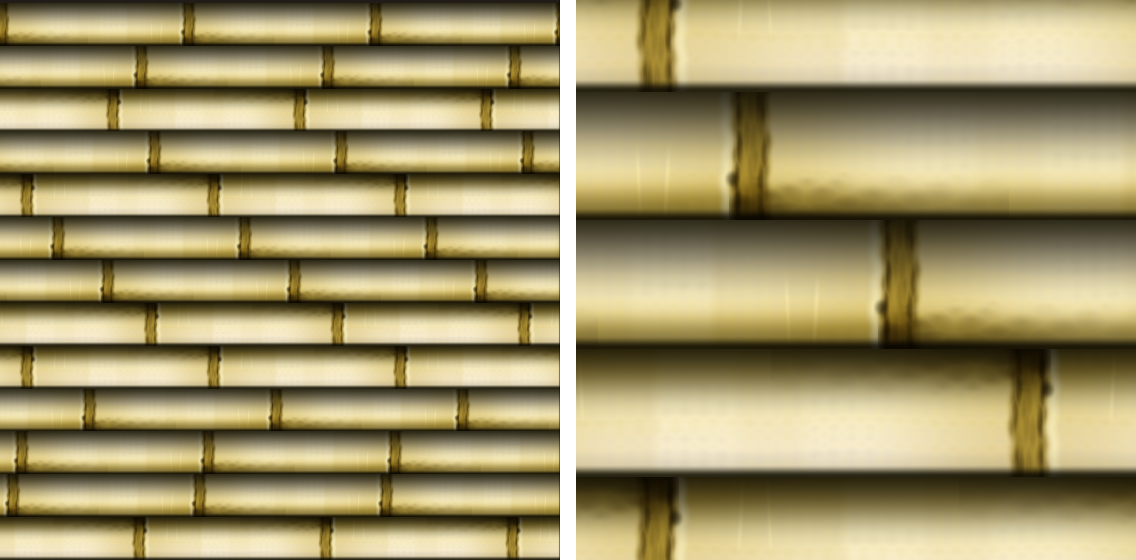
Left: the whole. Right: its middle third, enlarged.
Write a three.js fragment shader that draws this texture.

```glsl
// Stacked horizontal bamboo canes with staggered joints, stained ends and shaded gaps.
varying vec2 vUv;

const float ROWS = 13.0;
const float CANES_ACROSS = 3.0;
const float TOP_STRIP = 0.0052;

const vec3 GAP_COLOR = vec3(0.10, 0.09, 0.03);
const vec3 CREAM = vec3(0.97, 0.925, 0.745);
const vec3 GOLD_TINT = vec3(0.84, 0.77, 0.46);
const vec3 BAND_TINT = vec3(0.76, 0.69, 0.36);
const vec3 STAIN_TINT = vec3(0.38, 0.33, 0.13);
const vec3 SEAM_COLOR = vec3(0.98, 0.95, 0.76);
const vec3 STRIP_COLOR = vec3(0.13, 0.11, 0.09);

float pick(vec4 values, float i) {
  return dot(values, vec4(equal(vec4(i), vec4(0.0, 1.0, 2.0, 3.0))));
}

// Joint position within one cane length; negative marks a turned-over row.
float jointOffset(float row) {
  float i = mod(row, 4.0);
  if (row < 4.0) return pick(vec4(0.973, 0.719, -0.645, 0.789), i);
  if (row < 8.0) return pick(vec4(-0.184, 0.273, 0.539, -0.848), i);
  if (row < 12.0) return pick(vec4(-0.184, 0.441, 0.078, 0.031), i);
  return -0.785;
}

vec2 hash2(vec2 p) {
  return fract(sin(vec2(dot(p, vec2(127.1, 311.7)), dot(p, vec2(269.5, 183.3)))) * 4375.85);
}

// Distance to the nearest scattered cell point.
float cellular(vec2 p) {
  vec2 cell = floor(p);
  float nearest = 2.0;
  for (int y = -1; y <= 1; y++) {
    for (int x = -1; x <= 1; x++) {
      vec2 c = cell + vec2(float(x), float(y));
      nearest = min(nearest, length(c + hash2(c) - p));
    }
  }
  return nearest;
}

// Layered sines: long fibres with a faint cross weave.
float fibres(vec2 p) {
  float sum = 0.0;
  float freq = 17.0;
  for (int i = 0; i < 3; i++) {
    sum += sin(p.y * freq + 1.2 * sin(p.x * freq * 0.3 + freq));
    freq *= 1.9;
  }
  return sum / 3.0 + 0.4 * sin(p.x * 190.0);
}

float between(float lo, float hi, float soft, float x) {
  return smoothstep(lo - soft, lo + soft, x) * (1.0 - smoothstep(hi - soft, hi + soft, x));
}

// Roundness of a cane; v runs from its top to its bottom.
float caneLight(float v, float turned) {
  float upright = smoothstep(-0.16, 0.68, v) * (1.0 - 0.38 * smoothstep(0.68, 0.96, v));
  float flipped = smoothstep(-0.14, 0.58, v) * (1.0 - 0.12 * smoothstep(0.75, 0.95, v));
  return mix(upright, flipped, turned) * (1.0 - 0.92 * smoothstep(0.9, 0.99, v));
}

// p.x: along the cane from its joint, p.y: from the clean to the stained side.
vec3 caneColor(vec2 p, float light) {
  float d = p.x - step(0.5, p.x);
  float grain = fibres(p);
  float blotch = cellular(p * vec2(20.0, 8.0));
  float streak = cellular(vec2(d * 75.0, p.y * 4.0));

  // Body: cream, golden towards the stained side and both ends
  vec3 color = mix(GAP_COLOR, CREAM, clamp(light * (1.0 + 0.025 * grain), 0.0, 1.0));
  color.b += 0.07 * (1.0 - smoothstep(0.1, 0.6, p.y)) * light;
  float gold = 0.9 * smoothstep(0.55, 0.95, p.y);
  gold += 0.16 * smoothstep(0.69, 0.72, p.x) + 0.25 * smoothstep(0.75, 1.0, p.x);
  gold += 0.45 * (1.0 - smoothstep(0.06, 0.36, p.x)) + 0.08 * between(0.44, 0.56, 0.02, p.x);
  gold += 0.06 * grain;
  color *= mix(vec3(1.0), GOLD_TINT, clamp(gold, 0.0, 1.15));

  // Brown stain creeping along the edge from the joint
  float reach = step(0.0, d) * exp(-4.0 * max(d, 0.0));
  float stain = smoothstep(0.66, 1.0, p.y + 0.2 * (0.5 - blotch)) * reach;
  color *= mix(vec3(1.0), STAIN_TINT, 0.75 * stain);

  // Joint band broken into soft lengthwise streaks
  float wobble = 0.002 * sin(p.y * 11.0) + 0.0015 * sin(p.y * 29.0);
  float band = between(0.01, 0.07, 0.012, d + wobble);
  color *= mix(vec3(1.0), BAND_TINT, band);
  float broken = 1.0 - smoothstep(0.15, 0.75, streak);
  float borders = 0.75 * between(0.01, 0.02, 0.008, d + wobble);
  borders += 0.45 * between(0.052, 0.068, 0.01, d + wobble);
  float wear = borders * (0.4 + 0.6 * broken) + 0.2 * band * broken;
  color *= mix(vec3(1.0), STAIN_TINT, clamp(wear, 0.0, 0.85));

  // Pale raised seam and faint scratches before it
  float seam = between(-0.012, 0.002, 0.009, d + wobble);
  color = mix(color, SEAM_COLOR * (0.12 + 0.88 * light), 0.65 * seam);
  float scratch = between(-0.105, -0.099, 0.004, d + 0.012 * p.y);
  scratch += between(-0.17, -0.166, 0.004, d - 0.01 * p.y);
  color += 0.05 * scratch * light * smoothstep(0.35, 0.6, p.y);

  // Dark knot on the seam
  float knot = length((vec2(d, p.y) - vec2(0.006, 0.68)) * vec2(1.0, 0.2));
  return color * mix(0.6, 1.0, smoothstep(0.003, 0.016, knot));
}

void main() {
  float fromTop = 1.0 - vUv.y;
  float rows = (fromTop - TOP_STRIP) / (1.0 - TOP_STRIP) * ROWS;
  float row = clamp(floor(rows), 0.0, ROWS - 1.0);
  float v = clamp(rows - row, 0.0, 1.0);

  float joint = jointOffset(row);
  float turned = 1.0 - step(0.0, joint);
  float along = fract((vUv.x * CANES_ACROSS - abs(joint)) * (1.0 - 2.0 * turned));
  float across = mix(v, 1.0 - v, turned);

  vec3 color = caneColor(vec2(along, across), caneLight(v, turned));
  color = mix(STRIP_COLOR, color, smoothstep(TOP_STRIP - 0.001, TOP_STRIP + 0.001, fromTop));
  color *= 1.0 - 0.45 * smoothstep(0.997, 0.999, vUv.x);
  gl_FragColor = vec4(clamp(color, 0.0, 1.0), 1.0);
}
```
